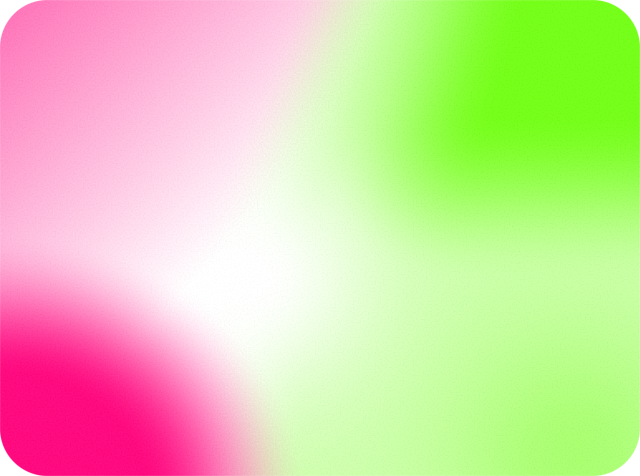
A WebGL 2 fragment shader for this background:

```glsl
#version 300 es
precision highp float;
// Rounded card with a soft pink, white and lime mesh gradient under fine grain.

uniform vec2 u_resolution;
out vec4 outColor;

const vec3 WHITE = vec3(1.0);
const vec3 PINK = vec3(1.0, 0.43, 0.71);
const vec3 MAGENTA = vec3(1.0, 0.04, 0.50);
const vec3 LIME = vec3(0.46, 1.0, 0.10);

vec2 hashGradient(vec2 cell) {
    vec3 h = fract(cell.xyx * vec3(0.1031, 0.1030, 0.0973));
    h += dot(h, h.yzx + 33.33);
    float angle = 6.2832 * fract((h.x + h.y) * h.z);
    return vec2(cos(angle), sin(angle));
}

float gradientNoise(vec2 p) {
    vec2 i = floor(p), f = fract(p);
    vec2 w = f * f * f * (f * (f * 6.0 - 15.0) + 10.0);
    float a = dot(hashGradient(i), f);
    float b = dot(hashGradient(i + vec2(1, 0)), f - vec2(1, 0));
    float c = dot(hashGradient(i + vec2(0, 1)), f - vec2(0, 1));
    float d = dot(hashGradient(i + vec2(1, 1)), f - vec2(1, 1));
    return mix(mix(a, b, w.x), mix(c, d, w.x), w.y);
}

// Distance to a rounded corner; q holds the signed distances to its two sides.
float roundedCorner(vec2 q, float radius) {
    q += radius;
    return length(max(q, 0.0)) + min(max(q.x, q.y), 0.0) - radius;
}

// Coverage of a shape whose edge is blurred by the given half width.
float softFill(float dist, float blur) {
    return 1.0 - smoothstep(-blur, blur, dist);
}

float glow(vec2 p, vec2 center, float radius) {
    vec2 d = (p - center) / radius;
    return exp(-dot(d, d));
}

// Pink fading diagonally from the upper left corner to white.
vec3 pinkSide(vec2 p) {
    return mix(PINK, WHITE, clamp(p.x + 1.0 - p.y, 0.0, 1.0));
}

// Pale lime with a white hollow, a lower glow and a saturated upper block.
vec3 limeSide(vec2 p) {
    float amount = 0.37 * (1.0 - glow(p, vec2(0.53, 0.42), 0.264));
    amount += 0.25 * glow(p, vec2(1.21, 0.04), 0.264);
    float leftEdge = 0.863 + 0.27 * (p.y - 0.736);
    float block = roundedCorner(vec2(leftEdge - p.x, 0.586 - p.y), 0.18);
    return mix(WHITE, LIME, mix(amount, 1.0, softFill(block, 0.185)));
}

void main() {
    vec2 p = gl_FragCoord.xy / u_resolution.y;
    vec2 halfSize = 0.5 * u_resolution / u_resolution.y;

    // Two sides meet along a boundary that leans right near the top
    float boundary = 0.53 + 0.4 * max(p.y - 0.5, 0.0);
    vec3 color = mix(limeSide(p), pinkSide(p), softFill(p.x - boundary, 0.12));

    // Magenta pool in the lower left
    float pool = length((p - vec2(0.0, -0.056)) * vec2(0.87, 1.0)) - 0.418;
    color = mix(color, MAGENTA, softFill(pool, 0.154));

    // Fine grain
    color += 0.035 * gradientNoise(p * 287.3);

    // Rounded card on white
    float card = roundedCorner(abs(p - halfSize) - halfSize, 0.1);
    color = mix(WHITE, color, softFill(card, 0.8 / u_resolution.y));
    outColor = vec4(clamp(color, 0.0, 1.0), 1.0);
}
```
